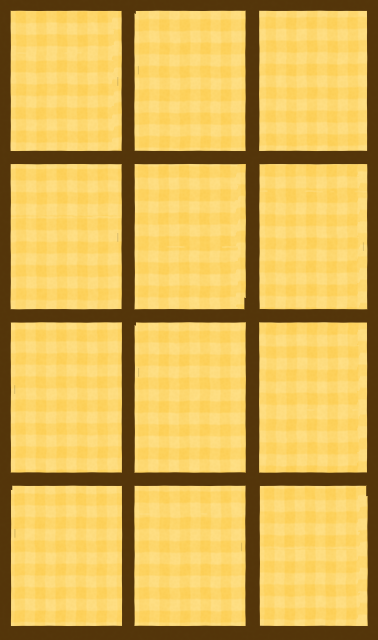
A Shadertoy shader for this pattern:

```glsl
// Twelve gingham panes, three across and four down, set in a dark brown lattice.
// Each pane is a box distance; crossed soft stripes weave the cloth, while hashes,
// layered sines and cellular noise add uneven edges, patched seams and mottling.

const vec3 FRAME = vec3(0.33, 0.21, 0.04);
const vec3 PALE  = vec3(0.995, 0.868, 0.505);
const vec3 DEEP  = vec3(0.992, 0.820, 0.355);
const vec2 CHECK = vec2(0.0320, 0.0365);   // gingham period, in canvas heights
const float COLUMN_PITCH = 0.1930;

float hash(vec2 p) {
    p = fract(p * vec2(0.1731, 0.2917) + 0.37);
    p += dot(p, p.yx + 19.19);
    return fract((p.x + p.y) * p.x * 7.31);
}

vec2 hash2(vec2 p) { return vec2(hash(p), hash(p + 41.7)); }

// Distance to the nearest scattered point.
float cellular(vec2 p) {
    vec2 cell = floor(p);
    float nearest = 2.0;
    for (int j = -1; j <= 1; j++)
        for (int i = -1; i <= 1; i++) {
            vec2 c = cell + vec2(i, j);
            nearest = min(nearest, length(c + hash2(c) - p));
        }
    return nearest;
}

// Layered sines, about -1 to 1.
float ripple(float x, float seed) {
    return (sin(x + seed) + 0.6 * sin(2.3 * x + seed * 3.1) + 0.4 * sin(5.1 * x + seed * 5.7)) * 0.5;
}

float boxDistance(vec2 p, vec2 halfSize) {
    vec2 d = abs(p) - halfSize;
    return length(max(d, 0.0)) + min(max(d.x, d.y), 0.0);
}

// 1 on the dark half of each period, 0 on the light half.
float stripe(float x, float softness) {
    return smoothstep(-softness, softness, 0.25 - abs(fract(x) - 0.5));
}

float line(float d, float width, float px) {
    return 1.0 - smoothstep(width, width + px, abs(d));
}

// Cloth colour at q, measured from the top left corner of its pane.
vec3 gingham(vec2 q, vec2 phase, float softness) {
    vec2 t = q / CHECK + phase;
    t += 0.025 * vec2(ripple(q.y * 90.0, phase.x * 9.0), ripple(q.x * 90.0, phase.y * 9.0));
    float weave = 0.45 * stripe(t.x, softness) + 0.55 * stripe(t.y, softness);
    return mix(PALE, DEEP, weave);
}

void mainImage(out vec4 fragColor, in vec2 fragCoord) {
    vec2 p = fragCoord / iResolution.xy * vec2(0.59, 1.0);
    float px = 1.0 / iResolution.y;

    // Find the pane: even columns, rows of slightly different height.
    float column = clamp(floor((p.x - 0.0068) / COLUMN_PITCH), 0.0, 2.0);
    float row = step(0.2513, p.y) + step(0.5065, p.y) + step(0.7539, p.y);
    vec2 id = vec2(column, row);
    vec4 rowCenter = vec4(0.1315, 0.3789, 0.6302, 0.8737);
    vec4 rowHalf = vec4(0.1094, 0.1172, 0.1133, 0.1094);
    vec2 center = vec2(0.1033 + COLUMN_PITCH * column, rowCenter[int(row)]);
    vec2 halfSize = vec2(0.0866 - 0.0025 * step(1.5, column), rowHalf[int(row)]);

    vec2 seed = hash2(id * 7.0 + 3.0);
    vec2 wear = hash2(id * 5.0 + 17.0);
    vec2 q = p - center - (seed - 0.5) * vec2(0.0016, 0.0);

    // Pane outline with faintly uneven sides and a chipped corner here and there.
    float pane = boxDistance(q, halfSize) + 0.0003 * ripple((q.x + q.y) * 60.0, seed.x * 20.0);
    vec2 corner = halfSize * sign(wear - 0.5);
    float chip = boxDistance(q - corner, vec2(0.0020, 0.004 + 0.020 * seed.y));
    if (seed.x > 0.65) pane = max(pane, -chip);

    // Cloth patches: past a ragged seam the weave slips a little.
    vec2 fromTopLeft = vec2(q.x + halfSize.x, halfSize.y - q.y);
    float seam = q.y - (wear.y - 0.5) * halfSize.y * 1.3 - 0.0007 * ripple(q.x * 110.0, wear.x * 30.0);
    float strip = q.x - halfSize.x + 0.012 + 0.003 * step(0.5, fract(q.y * 21.0 + wear.x));
    float seamed = step(0.4, wear.x);
    float patched = step(0.5, seed.y);
    vec2 phase = (seed - 0.5) * 0.24;
    phase.y += 0.12 * seamed * smoothstep(-px, px, seam);
    phase.y += 0.22 * patched * smoothstep(-px, px, strip);
    vec3 cloth = gingham(fromTopLeft, phase, 0.025 + px / CHECK.x * 0.5);

    // Broken pale seam thread and one hair-thin tick.
    float broken = smoothstep(-0.1, 0.4, ripple(q.x * 70.0, wear.y * 40.0));
    cloth = mix(cloth, PALE, 0.6 * seamed * broken * line(seam, 0.0006, px));
    vec2 tickAt = vec2(0.93 * sign(wear.x - 0.5), seed.x - 0.5) * halfSize;
    float tick = line(q.x - tickAt.x, 0.0002, px) * line(q.y - tickAt.y, 0.006, px);
    cloth *= 1.0 - 0.13 * tick * step(0.6, wear.y);

    // Paper mottling at two sizes, and a slight fade toward the sides.
    float mottle = cellular(p * 190.0) - 0.5 + 0.7 * (cellular(p * 60.0 + 9.0) - 0.5);
    cloth += mottle * vec3(0.006, 0.016, 0.030);
    float side = smoothstep(0.55, 1.0, abs(q.x) / halfSize.x);
    cloth = mix(cloth, PALE, 0.15 * side);

    // Lay the panes over the lattice.
    vec3 frame = FRAME + 0.006 * (cellular(p * 150.0) - 0.5);
    float cover = 1.0 - smoothstep(-0.6 * px, 0.6 * px, pane);
    fragColor = vec4(mix(frame, cloth, cover), 1.0);
}
```
